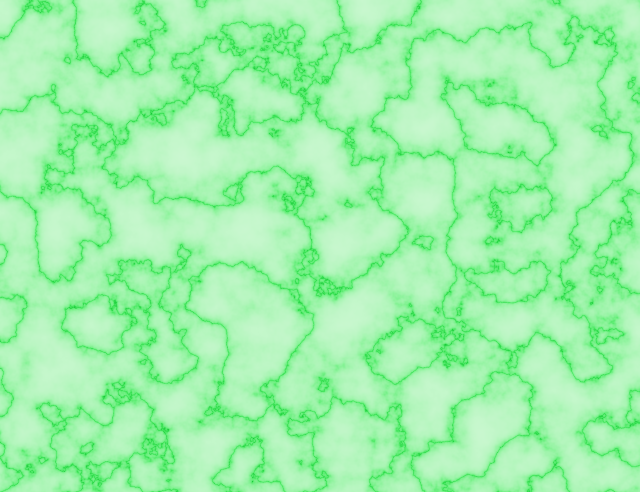
Give the GLSL for this texture, as a Shadertoy shader.

```glsl
// Pale green marble with thin, ragged dark green veins.

// Pseudo-random unit gradient for a lattice point
vec2 latticeGradient(vec2 cell) {
    vec3 h = fract(vec3(cell.xyx) * vec3(0.1031, 0.1030, 0.0973));
    h += dot(h, h.yzx + 33.33);
    float angle = 6.2832 * fract((h.x + h.y) * h.z);
    return vec2(cos(angle), sin(angle));
}

float gradientNoise(vec2 p) {
    vec2 cell = floor(p);
    vec2 f = p - cell;
    vec2 blend = f * f * f * (f * (f * 6.0 - 15.0) + 10.0);
    vec2 e = vec2(1.0, 0.0);
    float a = dot(latticeGradient(cell), f);
    float b = dot(latticeGradient(cell + e.xy), f - e.xy);
    float c = dot(latticeGradient(cell + e.yx), f - e.yx);
    float d = dot(latticeGradient(cell + e.xx), f - e.xx);
    return mix(mix(a, b, blend.x), mix(c, d, blend.x), blend.y);
}

// Layered noise; its zero contours are the veins
float veinField(vec2 p) {
    float sum = 0.0;
    float amplitude = 1.0;
    for (int octave = 0; octave < 6; octave++) {
        sum += amplitude * gradientNoise(p + 17.0);
        p *= 2.0;
        amplitude *= 0.5;
    }
    return sum;
}

// Steep near the vein, flat in the pale stone
vec3 marbleColor(vec2 p) {
    float distanceToVein = abs(veinField(p));
    float paleness = 0.84 * (1.0 - exp(-3.0 * pow(distanceToVein, 0.4)));
    float green = 0.93 + 0.05 * paleness - 0.3 * exp(-7.0 * paleness);
    return vec3(paleness, green, 0.137 + 0.857 * paleness);
}

void mainImage(out vec4 fragColor, in vec2 fragCoord) {
    // Four samples per pixel soften the fine veins
    vec3 color = vec3(0.0);
    for (int i = 0; i < 4; i++) {
        vec2 offset = vec2(i % 2, i / 2) * 0.5 - 0.25;
        color += 0.25 * marbleColor((fragCoord + offset) / iResolution.y * 6.5);
    }
    fragColor = vec4(color, 1.0);
}
```
